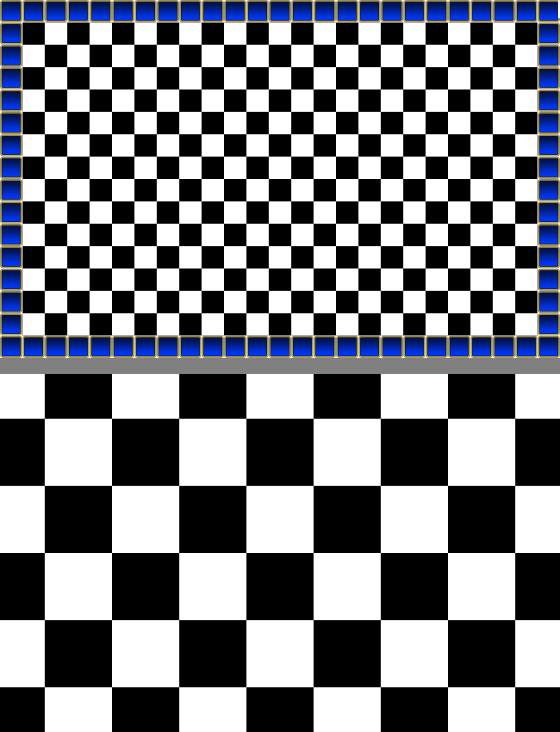
Top, the full canvas; bottom, a detail of the centre.
Write a WebGL 1 fragment shader that draws this pattern.

```glsl
precision highp float;

uniform vec2 u_resolution;

// Layout, measured in cells
const vec2 CELLS = vec2(25.0, 16.0);
const float TILE_HALF = 0.492;
const float TILE_RADIUS = 0.13;
const float RIM_WIDTH = 0.022;
const float GOLD_WIDTH = 0.046;
const float GROOVE_WIDTH = 0.026;
const vec2 CORNER_NOTCH = vec2(0.91, 0.19);

// Colours
const vec3 WHITE = vec3(1.0);
const vec3 BLACK = vec3(0.0);
const vec3 RIM_GREY = vec3(0.43, 0.44, 0.44);
const vec3 GOLD_DARK = vec3(0.66, 0.56, 0.16);
const vec3 GOLD_LIGHT = vec3(0.84, 0.73, 0.24);
const vec3 GROOVE = vec3(0.03, 0.06, 0.16);
const vec3 BLUE_TOP = vec3(0.01, 0.07, 0.29);
const vec3 BLUE_BOTTOM = vec3(0.0, 0.22, 0.98);

float roundedBox(vec2 p, vec2 halfSize, float radius) {
  vec2 q = abs(p) - halfSize + radius;
  return length(max(q, 0.0)) + min(max(q.x, q.y), 0.0) - radius;
}

// Coverage of the region where the distance is negative
float cover(float dist, float pixel) {
  return clamp(0.5 - dist / pixel, 0.0, 1.0);
}

// Square wave with soft edges: -1 in even cells, +1 in odd cells
vec2 parityWave(vec2 p, float pixel) {
  vec2 signedEdge = 0.5 - abs(mod(p - 0.5, 2.0) - 1.0);
  return clamp(2.0 * signedEdge / pixel, -1.0, 1.0);
}

vec3 checkerboard(vec2 p, float pixel) {
  vec2 wave = parityWave(p, pixel);
  return mix(BLACK, WHITE, 0.5 + 0.5 * wave.x * wave.y);
}

// Glossy blue tile in a gold frame
vec3 borderTile(vec2 local, float pixel) {
  float dist = roundedBox(local - 0.5, vec2(TILE_HALF), TILE_RADIUS);
  vec3 gold = mix(GOLD_LIGHT, GOLD_DARK, local.y);
  vec3 blue = mix(BLUE_BOTTOM, BLUE_TOP, smoothstep(0.05, 0.95, local.y));

  vec3 color = mix(WHITE, RIM_GREY, cover(dist, pixel));
  dist += RIM_WIDTH;
  color = mix(color, gold, cover(dist, pixel));
  dist += GOLD_WIDTH;
  color = mix(color, GROOVE, cover(dist, pixel));
  dist += GROOVE_WIDTH;
  return mix(color, blue, cover(dist, pixel));
}

void main() {
  vec2 p = gl_FragCoord.xy / u_resolution * CELLS;
  float pixel = CELLS.y / u_resolution.y;

  // Frame of tiles, with a strip cut from the upper right corner
  vec3 frame = borderTile(fract(p), pixel);
  vec2 notch = CELLS - 1.0 + CORNER_NOTCH - p;
  frame = mix(frame, WHITE, cover(max(notch.x, notch.y), pixel));

  // Checkered field inside the frame
  vec2 fromEdge = abs(p - 0.5 * CELLS) - (0.5 * CELLS - 1.0);
  float field = cover(max(fromEdge.x, fromEdge.y), pixel);
  gl_FragColor = vec4(mix(frame, checkerboard(p, pixel), field), 1.0);
}
```
